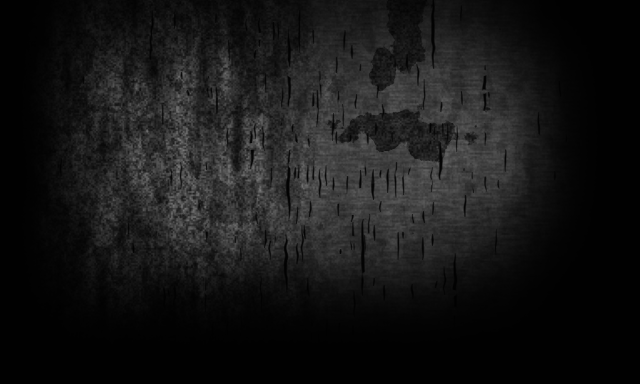
A Shadertoy shader for this texture:

```glsl
#define GRAIN_SCALE 230.0
#define GRAIN_DEPTH 1.15
#define BRUSH_DEPTH 0.32
#define PATCH_DARKNESS 0.55
#define DRIP_WIDTH 0.0032
#define DRIP_CHANCE 0.42
#define DRIP_LAYERS 3
#define MAIN_DRIPS 10
#define EXPOSURE 1.0

float hash(vec2 p) {
    vec3 h = fract(vec3(p.xyx) * 0.1031);
    h += dot(h, h.yzx + 33.33);
    return fract((h.x + h.y) * h.z);
}

float noise(vec2 p) {
    vec2 cell = floor(p), f = fract(p);
    f = f * f * (3.0 - 2.0 * f);
    float low = mix(hash(cell), hash(cell + vec2(1, 0)), f.x);
    float high = mix(hash(cell + vec2(0, 1)), hash(cell + vec2(1, 1)), f.x);
    return mix(low, high, f.y);
}

float fbm(vec2 p) {
    float sum = 0.0, amplitude = 0.5;
    for (int i = 0; i < 5; i++) {
        sum += amplitude * noise(p);
        p = mat2(1.6, 1.2, -1.2, 1.6) * p + 17.3;
        amplitude *= 0.5;
    }
    return sum;
}

float glow(vec2 uv, vec2 center, vec2 radius) {
    vec2 d = (uv - center) / radius;
    return exp(-dot(d, d));
}

// Broad pools of light, closed in by dark borders and corners
float lighting(vec2 uv) {
    float light = 0.25 * glow(uv, vec2(0.59, 0.51), vec2(0.20, 0.27));
    light += 0.19 * glow(uv, vec2(0.26, 0.64), vec2(0.19, 0.36));
    light += 0.07 * glow(uv, vec2(0.36, 0.45), vec2(0.10, 0.16));
    light += 0.15 * glow(uv, vec2(0.62, 0.88), vec2(0.20, 0.28));
    light += 0.12 * glow(uv, vec2(0.77, 0.61), vec2(0.11, 0.24));
    light *= smoothstep(0.02, 0.16, uv.x) * smoothstep(0.96, 0.78, uv.x);
    light *= smoothstep(0.06, 0.36, uv.y) * mix(1.0, 0.6, smoothstep(0.8, 1.0, uv.y));
    light *= 1.0 - 0.9 * glow(uv, vec2(0.92, 0.20), vec2(0.16, 0.22));
    return light * (1.0 - 0.9 * glow(uv, vec2(0.92, 1.0), vec2(0.14, 0.16)));
}

// Ragged dark stains where the coating has worn away
float stains(vec2 uv, vec2 p) {
    float shape = glow(uv, vec2(0.64, 0.655), vec2(0.10, 0.055));
    shape = max(shape, glow(uv, vec2(0.60, 0.82), vec2(0.022, 0.06)));
    shape = max(shape, glow(uv, vec2(0.635, 0.93), vec2(0.030, 0.15)));
    return smoothstep(0.57, 0.62, shape * 0.6 + fbm(p * 22.0) * 0.7);
}

// One tapered vertical stroke, measured from its middle
float drip(vec2 d, float halfLength, float width) {
    float taper = sqrt(max(0.0, 1.0 - abs(d.y) / halfLength));
    float edge = 1.0 / iResolution.y;
    return smoothstep(edge, -edge, abs(d.x) - width * taper) * step(abs(d.y), halfLength);
}

float scatteredDrips(vec2 p, float aspect) {
    float mask = 0.0;
    for (int i = 0; i < DRIP_LAYERS; i++) {
        float layer = float(i);
        vec2 size = vec2(0.036, 0.10 + 0.035 * layer);
        vec2 grid = p / size + layer * vec2(7.37, 3.61);
        vec2 cell = floor(grid), seed = cell + layer * 51.0;
        vec2 middle = (cell + 0.5 - layer * vec2(7.37, 3.61)) * size / vec2(aspect, 1.0);
        float density = glow(middle, vec2(0.53, 0.53), vec2(0.25, 0.5));
        vec2 offset = 0.5 + 0.36 * (vec2(hash(seed + 3.1), hash(seed + 8.7)) - 0.5);
        float halfLength = size.y * mix(0.06, 0.30, hash(seed + 5.9));
        float width = DRIP_WIDTH * mix(0.45, 0.9, hash(seed + 2.3));
        float present = step(hash(seed), DRIP_CHANCE * density);
        mask = max(mask, present * drip((fract(grid) - offset) * size, halfLength, width));
    }
    return mask;
}

// Long runs: horizontal place, middle height, half length
float longDrips(vec2 uv, float aspect) {
    vec3 runs[MAIN_DRIPS] = vec3[](
        vec3(0.451, 0.52, 0.09), vec3(0.452, 0.82, 0.11), vec3(0.567, 0.33, 0.10),
        vec3(0.677, 0.92, 0.10), vec3(0.757, 0.77, 0.06), vec3(0.688, 0.58, 0.05),
        vec3(0.583, 0.52, 0.04), vec3(0.393, 0.61, 0.05), vec3(0.447, 0.32, 0.08),
        vec3(0.711, 0.25, 0.09));
    float mask = 0.0;
    for (int i = 0; i < MAIN_DRIPS; i++) {
        vec2 d = (uv - runs[i].xy) * vec2(aspect, 1.0);
        mask = max(mask, drip(d, runs[i].z, DRIP_WIDTH * 1.35));
    }
    return mask;
}

void mainImage(out vec4 fragColor, in vec2 fragCoord) {
    vec2 uv = fragCoord / iResolution.xy;
    float aspect = iResolution.x / iResolution.y;
    vec2 p = vec2(uv.x * aspect, uv.y);

    // Coarse plaster on the left, brushed surface on the right
    float stain = stains(uv, p);
    float rough = 1.0 - smoothstep(0.30, 0.58, uv.x + 0.3 * (fbm(p * 9.0) - 0.5));
    float grain = 0.6 * noise(p * GRAIN_SCALE) + 0.4 * noise(p * GRAIN_SCALE * 0.43) - 0.5;
    float streaks = fbm(p * vec2(34.0, 5.0)) - 0.48;
    float brush = noise(p * vec2(38.0, 210.0)) - 0.5;
    float flakes = smoothstep(0.53, 0.60, fbm(p * vec2(26.0, 18.0) + 40.0));

    float tone = lighting(uv) * EXPOSURE;
    tone *= 1.0 + GRAIN_DEPTH * grain * mix(0.35, 1.3, max(rough, stain));
    tone *= 1.0 + streaks * mix(0.5, 1.9, rough) + BRUSH_DEPTH * brush * (1.0 - rough);
    tone *= 1.0 - flakes * mix(0.15, 0.35, rough);
    tone *= 1.0 - PATCH_DARKNESS * stain;

    // Black runs, bent and broken by noise
    float bend = (noise(p * vec2(12.0, 48.0)) - 0.5) * 0.005;
    float breaks = smoothstep(0.22, 0.34, noise(p * vec2(50.0, 42.0) + 9.0));
    float runs = max(scatteredDrips(p + vec2(bend, 0), aspect),
                     longDrips(uv + vec2(bend / aspect, 0), aspect));
    tone *= 1.0 - 0.95 * runs * breaks;

    fragColor = vec4(vec3(clamp(tone + 0.004, 0.0, 1.0)), 1.0);
}
```
